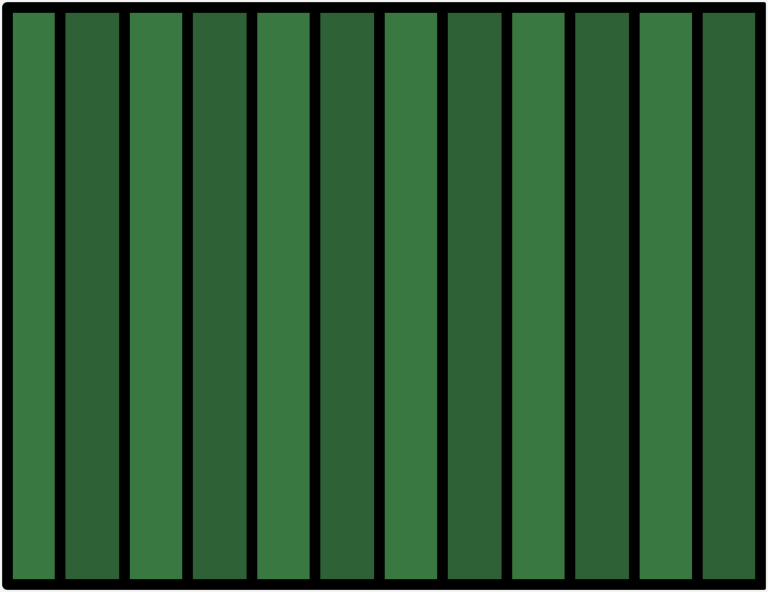
Give the GLSL for this pattern, as a WebGL 2 fragment shader.

```glsl
#version 300 es
precision highp float;
// Six pairs of vertical green stripes, divided by black bars inside a black frame.
// The stripes repeat with mod; a rounded box distance shapes the frame, and all
// lengths are fractions of the canvas height.

uniform vec2 u_resolution;
out vec4 outColor;

const vec3 LIGHT_GREEN = vec3(0.225, 0.472, 0.250);
const vec3 DARK_GREEN  = vec3(0.180, 0.380, 0.208);
const vec3 INK         = vec3(0.0);
const vec3 PAPER       = vec3(0.96);

const float PAIR_WIDTH   = 0.2153;  // one dark plus one light stripe
const float DARK_WIDTH   = 0.1088;  // between bar centres
const float FIRST_DARK   = 0.1015;  // centre of the first bar
const float BAR_HALF     = 0.0090;
const float FRAME_WIDTH  = 0.0181;
const float MARGIN       = 0.0036;  // paper left outside the frame
const float LEFT_RADIUS  = 0.0090;  // corners are rounder on the left
const float RIGHT_RADIUS = 0.0030;

float roundedBox(vec2 p, vec2 halfSize, float radius) {
    vec2 q = abs(p) - halfSize + radius;
    return length(max(q, 0.0)) + min(max(q.x, q.y), 0.0) - radius;
}

// Coverage of the region where the distance is negative
float coverage(float dist, float pixel) {
    return 1.0 - smoothstep(-0.75 * pixel, 0.75 * pixel, dist);
}

void main() {
    float pixel = 1.0 / u_resolution.y;
    vec2 p = gl_FragCoord.xy * pixel;
    vec2 center = 0.5 * u_resolution * pixel;
    vec2 frameHalf = center - MARGIN;

    // Alternating stripes; the colour changes under the bars
    float phase = mod(p.x - FIRST_DARK, PAIR_WIDTH);
    vec3 color = phase < DARK_WIDTH ? DARK_GREEN : LIGHT_GREEN;

    // Distance to the nearest bar centre, wrapping at the pair's end
    float toBar = min(min(phase, PAIR_WIDTH - phase), abs(phase - DARK_WIDTH));
    color = mix(color, INK, coverage(toBar - BAR_HALF, pixel));

    // Frame with a square inner edge
    float inner = roundedBox(p - center, frameHalf - FRAME_WIDTH, 0.0);
    color = mix(INK, color, coverage(inner, pixel));

    // Paper outside the frame
    float radius = p.x < center.x ? LEFT_RADIUS : RIGHT_RADIUS;
    float outer = roundedBox(p - center, frameHalf, radius);
    color = mix(PAPER, color, coverage(outer, pixel));

    outColor = vec4(color, 1.0);
}
```
